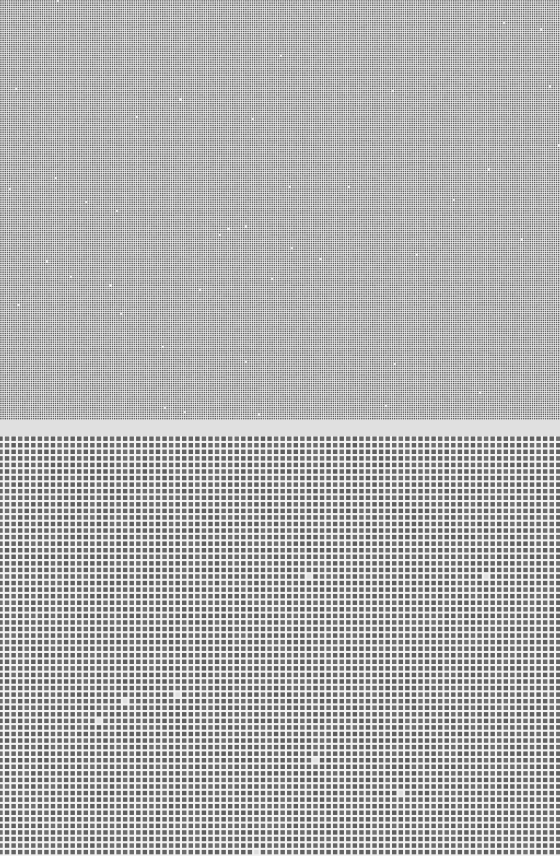
Top, the full canvas; bottom, a detail of the centre.
This pattern is drawn by a WebGL 2 fragment shader. Its source:

```glsl
#version 300 es
precision highp float;

#define ROWS 192.0
#define SQUARE_SIZE 0.675
#define SQUARE_INSET vec2(0.07, 0.255)
#define LINE_COLOR vec3(0.953)
#define SQUARE_COLOR vec3(0.40)
#define TONE_VARIATION 0.08
#define GAP_CHANCE 0.0008
#define GAP_FADE 0.85

uniform vec2 u_resolution;
out vec4 outColor;

// Integer hash of a cell, giving two values in 0..1
vec2 hashCell(vec2 cell) {
    uvec2 v = uvec2(ivec2(cell)) * 1664525u + 1013904223u;
    v.x += v.y * 1664525u;
    v.y += v.x * 1664525u;
    v ^= v >> 16u;
    v.x += v.y * 1664525u;
    v.y += v.x * 1664525u;
    v ^= v >> 16u;
    return vec2(v & 65535u) / 65535.0;
}

// Running length of the repeated square along each axis
vec2 squareIntegral(vec2 p) {
    return floor(p) * SQUARE_SIZE
         + clamp(fract(p) - SQUARE_INSET, 0.0, SQUARE_SIZE);
}

// Exact share of a pixel footprint covered by squares
float squareCoverage(vec2 p, float footprint) {
    vec2 halfStep = vec2(0.5 * footprint);
    vec2 covered = squareIntegral(p + halfStep) - squareIntegral(p - halfStep);
    covered /= footprint;
    return covered.x * covered.y;
}

void main() {
    // Square cells, counted from the lower left
    float footprint = ROWS / u_resolution.y;
    vec2 p = gl_FragCoord.xy * footprint;
    vec2 rnd = hashCell(floor(p));

    // Slight tone change per square, with a rare faded one
    vec3 tone = SQUARE_COLOR + TONE_VARIATION * (rnd.x - 0.5);
    float ink = 1.0 - GAP_FADE * step(rnd.y, GAP_CHANCE);

    float coverage = squareCoverage(p, footprint) * ink;
    outColor = vec4(mix(LINE_COLOR, tone, coverage), 1.0);
}
```
